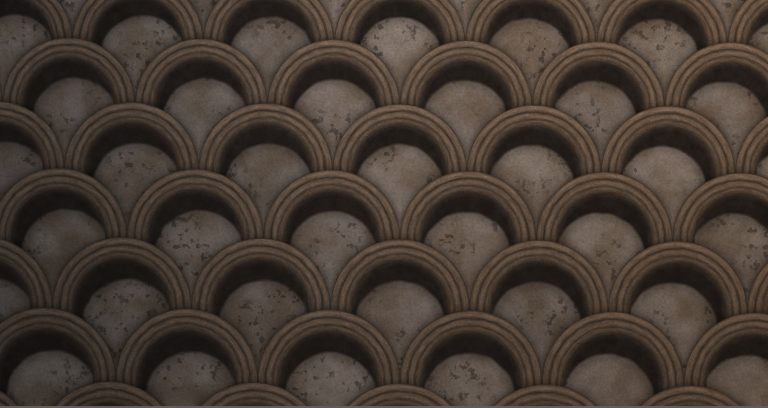
Write a WebGL 2 fragment shader that draws this pattern.

```glsl
#version 300 es
precision highp float;
// Weathered clay wall of overlapping arches, laid out like fish scales.
// Rows are painted from top to bottom, each over the last; they grow slightly
// downwards, and every arch frames a shadowed niche with a mottled back panel.
uniform vec2 u_resolution;
out vec4 fragColor;

float hash(vec2 p) {
  vec3 a = fract(vec3(p.xyx) * 0.1031);
  a += dot(a, a.yzx + 33.33);
  return fract((a.x + a.y) * a.z);
}

float noise(vec2 p) {
  vec2 i = floor(p), f = fract(p);
  f = f * f * (3.0 - 2.0 * f);
  return mix(mix(hash(i), hash(i + vec2(1, 0)), f.x),
             mix(hash(i + vec2(0, 1)), hash(i + vec2(1, 1)), f.x), f.y);
}

float fbm(vec2 p) {
  float sum = 0.0, amp = 0.5;
  for (int i = 0; i < 4; i++) {
    sum += amp * noise(p);
    p = p * 2.03 + 17.1;
    amp *= 0.5;
  }
  return sum / 0.9375;
}

// Soft dark line centred on radius c
float groove(float r, float c, float w) {
  float d = (r - c) / w;
  return exp(-d * d);
}

// Moulded ring: outer bead, groove, inner roll
vec3 ringColor(vec2 q, float r, vec2 p, vec2 id) {
  float up = clamp(q.y / max(r, 0.01), 0.0, 1.0);
  float along = atan(q.x, max(q.y, 0.0)) + q.y * step(q.y, 0.0);
  float streak = fbm(vec2(along * 7.0 + id.x * 9.0, r * 45.0 + id.y * 31.0));
  float wobble = r + 0.012 * (noise(p * 70.0) - 0.5);
  float shade = 0.96 + 0.18 * groove(wobble, 0.95, 0.035) * (0.4 + up);
  shade += 0.16 * groove(wobble, 0.835, 0.03);
  shade -= 0.30 * groove(wobble, 0.89, 0.018);
  shade -= 0.22 * groove(wobble, 0.785, 0.02);
  shade *= mix(0.6, 1.0, smoothstep(0.675, 0.76, r));
  shade *= 1.0 - 0.3 * smoothstep(0.975, 1.0, r);
  shade *= 0.82 + 0.36 * streak;
  return vec3(0.345, 0.285, 0.238) * shade;
}

// Back panel with stains, speckles and a tone of its own
vec3 panelColor(vec2 p, vec2 id) {
  float tone = 0.94 + 0.14 * hash(id + 40.0);
  float stain = fbm(p * 17.0 + id * 3.7);
  float specks = smoothstep(0.58, 0.76, fbm(p * 75.0 + id * 5.1));
  specks *= smoothstep(0.35, 0.65, noise(p * 13.0 + id));
  vec3 clay = mix(vec3(0.40, 0.345, 0.30), vec3(0.40, 0.36, 0.335),
                  smoothstep(0.35, 0.65, stain));
  return clay * tone * (0.80 + 0.38 * stain) * (1.0 - 0.32 * specks);
}

void main() {
  vec2 p = gl_FragCoord.xy / u_resolution.y;
  float pixel = 1.0 / u_resolution.y;
  float axis = 0.98;
  vec3 color = vec3(0.15, 0.13, 0.12);

  for (int row = -1; row <= 6; row++) {
    float k = float(row);
    float pitch = 0.3211 + 0.0029 * k + 0.0005 * k * k;
    float radius = 0.5 * pitch;
    float apex = 1.054 - 0.1488 * k - 0.0028 * k * k - 0.007 * (p.x - axis);

    // Nearest arch of this row, odd rows shifted by half a pitch
    float shift = 0.5 * mod(k, 2.0);
    float column = floor((p.x - axis) / pitch - shift + 0.5);
    vec2 id = vec2(column, k);
    float centerX = axis + (column + shift) * pitch;
    vec2 q = vec2(p.x - centerX, p.y - apex + radius) / radius;
    float r = q.y > 0.0 ? length(q) : abs(q.x);
    float aa = pixel / radius;

    // Contact shade on the row behind
    color *= 1.0 - 0.38 * exp(-max(r - 1.0, 0.0) * 16.0);

    // Niche: the panel sits lower and leans towards the view axis
    vec2 lean = vec2((axis - centerX) * 0.13, -0.26);
    vec2 f = q - lean;
    float floorR = f.y > 0.0 ? length(f) : abs(f.x);
    float lit = 1.0 - smoothstep(0.625, 0.685, floorR + 0.02 * (noise(p * 40.0) - 0.5));
    vec3 wall = vec3(0.125, 0.105, 0.095) * (0.8 + 0.4 * fbm(p * 50.0));
    wall *= 1.0 + 0.35 * smoothstep(0.60, 0.68, r);
    vec3 panel = panelColor(p, id) * mix(1.0, 0.8, smoothstep(0.48, 0.66, floorR));
    vec3 niche = mix(wall, panel, lit);

    vec3 arch = mix(niche, ringColor(q, r, p, id),
                    smoothstep(0.68 - aa, 0.68 + aa, r));
    color = mix(color, arch, 1.0 - smoothstep(1.0 - aa, 1.0 + aa, r));
  }

  // Uneven daylight, dimmer at the left and the bottom, then fine grain
  float light = mix(0.74, 1.04, smoothstep(0.0, 0.95, p.x));
  light *= mix(0.84, 1.06, smoothstep(0.0, 0.9, p.y));
  color *= light * (0.94 + 0.12 * noise(p * 260.0));
  color *= mix(vec3(0.98, 1.0, 1.03), vec3(1.03, 0.99, 0.94), p.x / 1.88);

  // Pale sill along the lower edge
  color = mix(vec3(0.38, 0.36, 0.36), color, smoothstep(0.004, 0.004 + pixel, p.y));
  fragColor = vec4(color, 1.0);
}
```
